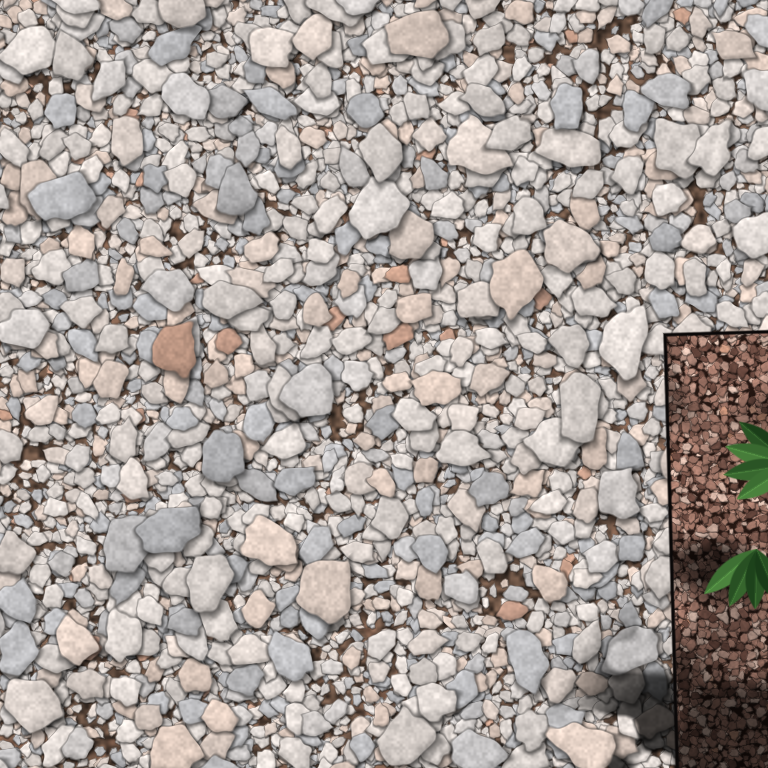
This texture is drawn by a three.js fragment shader. Its source:

```glsl
varying vec2 vUv;

const float TAU = 6.2831853;
const int GRAVEL_LAYERS = 5;
const float FINEST_CELLS = 72.0;
const float LAYER_GROWTH = 0.68;
const float EDGE_SOFTNESS = 0.0016;
const float CREVICE_SHADE = 0.42;
const float BARE_PATCHES = 0.32;
const vec2 LIGHT_DIR = vec2(-0.5, 0.87);

const vec3 PALE_STONE = vec3(0.875, 0.845, 0.825);
const vec3 BLUE_STONE = vec3(0.735, 0.735, 0.745);
const vec3 WARM_STONE = vec3(0.88, 0.80, 0.75);
const vec3 RUST = vec3(0.78, 0.56, 0.45);
const vec3 SOIL = vec3(0.36, 0.28, 0.23);

const vec3 BARK = vec3(0.66, 0.49, 0.43);
const vec3 DARK_BARK = vec3(0.42, 0.29, 0.25);
const vec3 PALE_BARK = vec3(0.88, 0.76, 0.70);
const vec3 BED_SOIL = vec3(0.15, 0.09, 0.07);
const vec3 BORDER = vec3(0.04, 0.03, 0.03);
const vec3 LEAF_DARK = vec3(0.04, 0.15, 0.05);
const vec3 LEAF_LIGHT = vec3(0.32, 0.55, 0.26);

float hash(vec2 p) {
  vec3 q = fract(p.xyx * 0.1031);
  q += dot(q, q.yzx + 33.33);
  return fract((q.x + q.y) * q.z);
}

float noise(vec2 p) {
  vec2 i = floor(p), f = fract(p);
  f = f * f * (3.0 - 2.0 * f);
  return mix(mix(hash(i), hash(i + vec2(1, 0)), f.x),
             mix(hash(i + vec2(0, 1)), hash(i + vec2(1, 1)), f.x), f.y);
}

mat2 rotation(float a) {
  return mat2(cos(a), sin(a), -sin(a), cos(a));
}

// Rounded irregular polygon: xy is the outward normal, z the distance
vec3 pebble(vec2 p, vec2 id) {
  const float SHARPNESS = 17.0;
  vec3 sum = vec3(0.0);
  for (int k = 0; k < 6; k++) {
    vec2 key = id + float(k) * vec2(7.3, 13.7);
    float a = (float(k) + 0.7 * hash(key)) * TAU / 6.0;
    vec2 dir = vec2(cos(a), sin(a));
    float face = dot(p, dir) - 0.72 - 0.38 * hash(key + 51.0);
    sum += vec3(dir, 1.0) * exp(SHARPNESS * face);
  }
  return vec3(sum.xy / sum.z, log(sum.z) / SHARPNESS);
}

// One layer of stones, each darkening what lies beneath it
void scatter(inout vec3 col, vec2 uv, float cells, float presence, float bareness,
             float seed, vec3 baseTone, vec3 coolTone, vec3 warmTone) {
  vec2 p = uv * cells;
  float grain = noise(uv * 270.0) + 0.7 * noise(uv * 130.0) - 0.85;
  for (int y = -1; y <= 1; y++) {
    for (int x = -1; x <= 1; x++) {
      vec2 cell = floor(p) + vec2(float(x), float(y));
      vec2 id = cell + seed * 37.0 + 11.0;
      float bare = smoothstep(0.58, 0.88, noise(cell / cells * 9.0 + 4.0));
      if (hash(id + 3.1) > presence - bareness * bare) continue;
      vec2 centre = cell + 0.5 + 0.6 * (vec2(hash(id + 5.7), hash(id + 9.2)) - 0.5);
      float size = mix(0.38, 0.57, hash(id + 14.9));
      float stretch = mix(1.0, 1.28, hash(id + 19.4));
      mat2 turn = rotation(hash(id + 23.8) * TAU);
      vec2 q = turn * (p - centre) / size * vec2(1.0 / stretch, stretch);
      if (dot(q, q) > 4.5) continue;
      q += 0.20 * (vec2(noise(q * 2.3 + id), noise(q * 2.3 + id + 40.0)) - 0.5);

      vec3 shape = pebble(q, id);
      float lit = dot(shape.xy * turn, LIGHT_DIR);
      float reach = 0.23 - 0.14 * lit;
      col *= mix(CREVICE_SHADE, 1.0, smoothstep(-0.05, reach, shape.z));

      float tone = hash(id + 29.3);
      vec3 stone = mix(baseTone, coolTone, smoothstep(0.62, 0.95, tone));
      stone = mix(stone, warmTone, 1.0 - smoothstep(0.05, 0.35, tone));
      stone = mix(stone, RUST, 0.7 * step(0.982, hash(id + 33.6)));
      stone *= mix(0.92, 1.06, hash(id + 41.2));
      float bevel = smoothstep(-0.42, 0.05, shape.z);
      stone *= 1.0 + bevel * (0.14 * lit - 0.07) + 0.13 * grain;
      stone *= 0.95 + 0.10 * noise(q * 2.6 + id);
      float aa = EDGE_SOFTNESS * cells / size;
      col = mix(col, stone, 1.0 - smoothstep(-aa, aa, shape.z));
    }
  }
}

vec3 gravel(vec2 uv) {
  vec3 col = SOIL * (0.5 + noise(uv * 150.0));
  col = mix(col, RUST, 0.35 * smoothstep(0.65, 0.9, noise(uv * 60.0)));
  for (int i = 0; i < GRAVEL_LAYERS; i++) {
    float t = float(i) / float(GRAVEL_LAYERS - 1);
    scatter(col, uv, FINEST_CELLS * pow(LAYER_GROWTH, float(i)),
            mix(0.95, 0.38, t * t), BARE_PATCHES, float(i),
            PALE_STONE, BLUE_STONE, WARM_STONE);
  }
  // Dappled shade in the lower right corner
  float away = length((uv - vec2(0.86, 0.03)) * vec2(1.3, 1.0));
  float corner = 1.0 - smoothstep(0.06, 0.22, away);
  float dapple = smoothstep(0.36, 0.54, noise(uv * 21.0));
  return col * (1.0 - 0.72 * corner * dapple);
}

// Bark chips, sunlit above and shaded below
vec3 barkBed(vec2 uv) {
  vec3 col = BED_SOIL;
  for (int i = 0; i < 3; i++)
    scatter(col, uv, 118.0 - 20.0 * float(i), 0.72, 0.0, 20.0 + float(i),
            BARK, DARK_BARK, PALE_BARK);
  float sun = smoothstep(0.32, 0.72, 0.6 * noise(uv * 15.0) + 0.9 * uv.y);
  return col * mix(0.36, 1.0, sun);
}

// Two whorls of pointed leaves by the right side
void leaves(inout vec3 col, vec2 uv) {
  for (int i = 0; i < 8; i++) {
    float n = float(i), whorl = step(4.0, n);
    vec2 root = mix(vec2(1.03, 0.395), vec2(0.985, 0.285), whorl);
    float angle = mix(2.45, 3.85, whorl) + 0.42 * mod(n, 4.0);
    vec2 q = rotation(-angle) * (uv - root);
    float along = q.x / (0.070 + 0.02 * hash(vec2(n, 2.0)));
    float d = abs(q.y) - 0.054 * along * (1.0 - along);
    float vein = 1.0 - smoothstep(0.0, 0.0025, abs(q.y));
    float glow = 0.15 + 0.6 * hash(vec2(n, 8.0)) + 0.2 * step(0.0, q.y);
    vec3 leaf = mix(LEAF_DARK, LEAF_LIGHT, glow + 0.2 * vein);
    float blade = 1.0 - smoothstep(-EDGE_SOFTNESS, EDGE_SOFTNESS, d);
    col = mix(col, leaf, blade * step(0.0, along) * step(along, 1.0));
  }
}

void main() {
  // Positive outside the bed, negative inside
  float side = mix(0.882, 0.866, vUv.y / 0.564) - vUv.x;
  float top = vUv.y - 0.564 - 0.03 * (vUv.x - 0.866);
  float bed = max(side, top);
  vec3 col;
  if (bed > 0.0) {
    col = gravel(vUv);
  } else {
    col = barkBed(vUv);
    leaves(col, vUv);
  }
  float border = abs(bed) - 0.0022;
  col = mix(col, BORDER, 1.0 - smoothstep(-EDGE_SOFTNESS, EDGE_SOFTNESS, border));
  gl_FragColor = vec4(clamp(col, 0.0, 1.0), 1.0);
}
```
